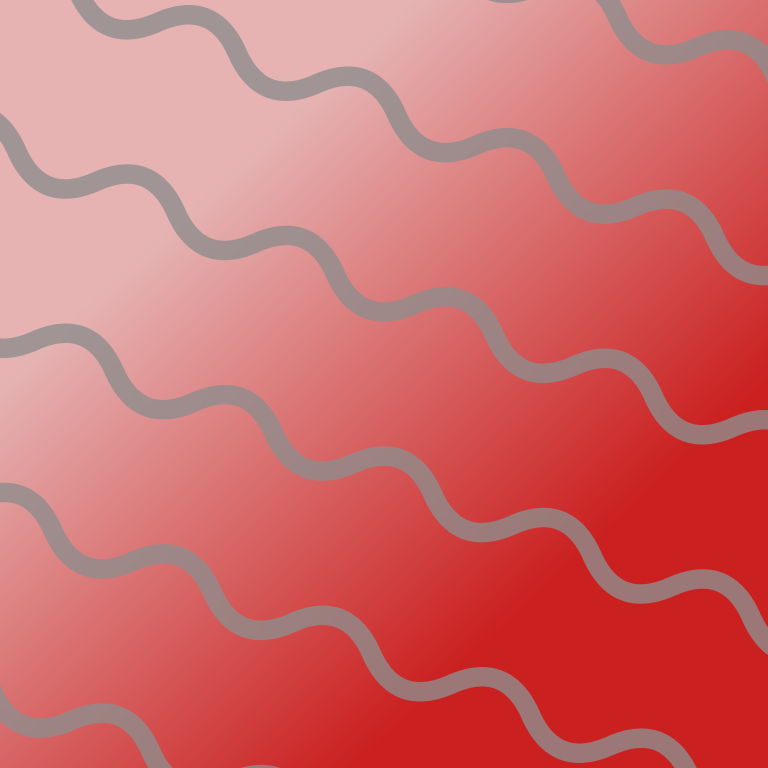
Write a Shadertoy shader that draws this pattern.

```glsl
// Height of a wave made of alternating parabolic arcs, period 1
float waveHeight(float x) {
    float h = fract(2.0 * x);
    float side = fract(x) < 0.5 ? 1.0 : -1.0;
    return side * 0.5 * h * (1.0 - h);
}

float waveSlope(float x) {
    float side = fract(x) < 0.5 ? 1.0 : -1.0;
    return side * (1.0 - 2.0 * fract(2.0 * x));
}

// Distance to the wave, refining the foot of the perpendicular
float waveDistance(vec2 p) {
    float foot = p.x;
    for (int i = 0; i < 5; i++) {
        float slope = waveSlope(foot);
        float rise = waveHeight(foot) - p.y;
        foot -= (foot - p.x + rise * slope) / (1.0 + slope * slope);
    }
    return length(p - vec2(foot, waveHeight(foot)));
}

void mainImage(out vec4 fragColor, in vec2 fragCoord) {
    vec2 p = (fragCoord - 0.5 * iResolution.xy) / iResolution.y;

    // Diagonal gradient with flat ends
    float blend = clamp(0.5 + dot(p, vec2(0.681, -0.732)) / 0.675, 0.0, 1.0);
    vec3 color = mix(vec3(0.90, 0.70, 0.70), vec3(0.795, 0.125, 0.125), blend);

    // Tilted rows of waves
    float tilt = radians(21.1);
    vec2 tile = 4.5 * vec2(dot(p, vec2(cos(tilt), -sin(tilt))),
                           dot(p, vec2(sin(tilt), cos(tilt))));
    tile.y = fract(tile.y) - 0.5;

    // Translucent grey stroke
    float pixel = 4.5 / iResolution.y;
    float stroke = clamp(0.5 + (0.057 - waveDistance(tile)) / pixel, 0.0, 1.0);
    color = mix(color, vec3(0.56, 0.55, 0.55), 0.8 * stroke);

    fragColor = vec4(color, 1.0);
}
```
